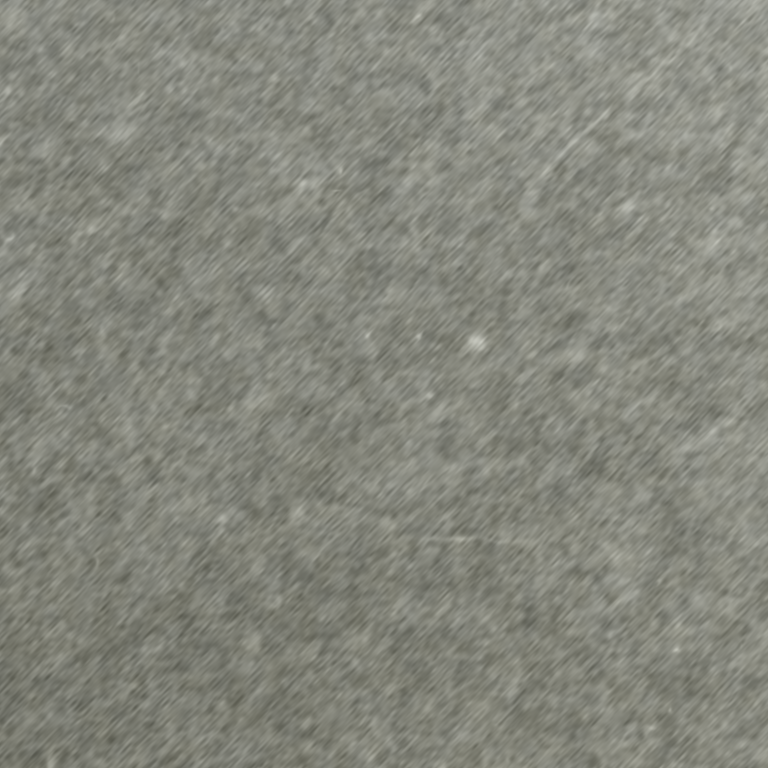
Write a WebGL 2 fragment shader that draws this texture.

```glsl
#version 300 es
precision highp float;
// Grey-green honed stone with fine diagonal brushing, pale flecks and thin veins.

uniform vec2 u_resolution;
out vec4 fragColor;

float hash(vec2 p) {
    vec3 q = fract(p.xyx * vec3(0.1031, 0.1030, 0.0973));
    q += dot(q, q.yzx + 33.33);
    return fract((q.x + q.y) * q.z);
}

// Value noise in the range -0.5 to 0.5
float noise(vec2 p) {
    vec2 i = floor(p), f = fract(p);
    f = f * f * (3.0 - 2.0 * f);
    float low = mix(hash(i), hash(i + vec2(1, 0)), f.x);
    float high = mix(hash(i + vec2(0, 1)), hash(i + vec2(1, 1)), f.x);
    return mix(low, high, f.y) - 0.5;
}

mat2 rotation(float angle) {
    float c = cos(angle), s = sin(angle);
    return mat2(c, -s, s, c);
}

// Short brushed lines rising to the right
float brushing(vec2 uv) {
    vec2 p = rotation(0.8) * uv + 7.0;
    float strokes = noise(p * vec2(62.0, 290.0));
    float fine = noise(p * vec2(95.0, 410.0) + 31.0);
    float hatch = sin(p.y * 1010.0 + 7.0 * noise(p * vec2(14.0, 30.0)));
    float strength = 0.6 + 0.8 * noise(uv * 9.0 + 50.0);
    return 0.105 * strokes + 0.055 * fine + 0.016 * strength * hatch;
}

// Mineral grain at several sizes
float grain(vec2 uv) {
    vec2 p = rotation(0.55) * uv + 3.0;
    float sum = 0.075 * noise(p * vec2(120.0, 165.0));
    sum += 0.075 * noise(p * vec2(62.0, 88.0) + 17.0);
    sum += 0.060 * noise(p * vec2(29.0, 38.0) + 41.0);
    sum += 0.030 * noise(p * 11.0 + 73.0);
    return sum + 0.025 * noise(p * 4.0 + 90.0);
}

// Soft pale flecks scattered on a jittered grid
float flecks(vec2 uv) {
    vec2 warp = vec2(noise(uv * 75.0), noise(uv * 75.0 + 60.0));
    vec2 p = (uv + 0.013 * warp) * 17.0;
    vec2 cell = floor(p);
    float light = 0.0;
    for (int y = -1; y <= 1; y++) {
        for (int x = -1; x <= 1; x++) {
            vec2 id = cell + vec2(x, y);
            vec2 center = id + vec2(hash(id + 11.0), hash(id + 23.0));
            float size = mix(0.07, 0.23, pow(hash(id + 37.0), 2.0));
            vec2 d = rotation(0.3 + hash(id + 53.0)) * (p - center);
            d /= size * vec2(1.5, 0.85);
            float present = step(0.52, hash(id + 71.0));
            float glow = mix(0.03, 0.15, pow(hash(id + 89.0), 2.0));
            light += present * glow * exp(-dot(d, d));
        }
    }
    return light;
}

// Broken, tapering vein from a to b
float vein(vec2 uv, vec2 a, vec2 b, float width) {
    vec2 axis = b - a;
    vec2 p = uv - a + 0.007 * vec2(noise(uv * 40.0 + 5.0), noise(uv * 40.0 + 9.0));
    float t = dot(p, axis) / dot(axis, axis);
    float d = length(p - axis * clamp(t, 0.0, 1.0));
    float taper = smoothstep(-0.05, 0.15, t) * smoothstep(1.05, 0.85, t);
    float broken = smoothstep(-0.25, 0.3, noise(uv * 32.0 + 19.0));
    return taper * (0.25 + 0.75 * broken) * exp(-d * d / (width * width));
}

void main() {
    vec2 uv = gl_FragCoord.xy / min(u_resolution.x, u_resolution.y);

    // Light falls from the upper right
    float tone = 0.521 + dot(uv - 0.5, vec2(0.050, 0.062));
    tone += brushing(uv) + grain(uv) + flecks(uv);

    // Veins
    tone += 0.13 * vein(uv, vec2(0.68, 0.75), vec2(0.94, 0.99), 0.0036);
    tone += 0.12 * vein(uv, vec2(0.88, 0.42), vec2(0.96, 0.455), 0.0050);
    tone += 0.11 * vein(uv, vec2(0.51, 0.302), vec2(0.70, 0.296), 0.0036);

    // Cool green-grey tint with a slight drift in warmth
    float warmth = 0.014 * noise(uv * 45.0 + 80.0) + 0.008 * (0.5 - uv.y);
    vec3 color = vec3(tone - 0.002, tone + 0.003, tone - 0.036);
    color += warmth * vec3(0.4, 0.1, -0.8);
    fragColor = vec4(clamp(color, 0.0, 1.0), 1.0);
}
```
